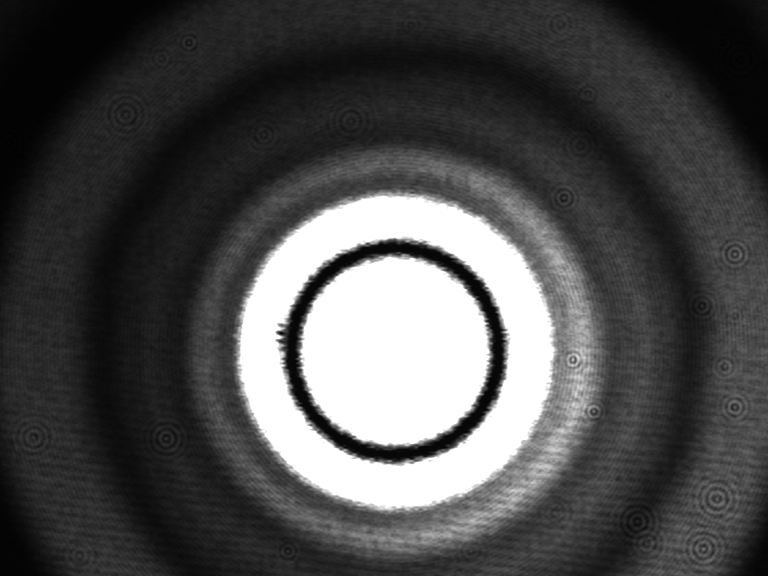
A Shadertoy shader for this background:

```glsl
const vec2 CENTRE = vec2(0.686, 0.390);
const vec2 BRIGHT_SIDE = vec2(0.95, -0.30);
const float SIDE_GAIN = 0.32;
const float GRAIN = 0.24;
const float RIPPLE = 0.07;
const float FRINGE = 0.10;
const int SPOTS = 38;
const float SPOT_GAIN = 0.38;
const vec2 BLEMISH = vec2(0.488, 0.418);

// Radial light profile: radius and level; levels above 1 are overexposed
const int STOPS = 18;
const vec2 PROFILE[STOPS] = vec2[STOPS](
    vec2(0.000, 2.00), vec2(0.146, 2.00), vec2(0.175, 0.03),
    vec2(0.184, 0.03), vec2(0.213, 2.00), vec2(0.245, 2.00),
    vec2(0.286, 0.27), vec2(0.296, 0.26), vec2(0.326, 0.41),
    vec2(0.377, 0.13), vec2(0.425, 0.17), vec2(0.460, 0.13),
    vec2(0.512, 0.07), vec2(0.590, 0.23), vec2(0.650, 0.23),
    vec2(0.738, 0.02), vec2(0.810, 0.02), vec2(0.920, 0.09));

float hash(vec2 p) {
    return fract(sin(dot(p, vec2(127.1, 311.7))) * 43758.5453);
}

float noise(vec2 p) {
    vec2 cell = floor(p), f = fract(p);
    f = f * f * (3.0 - 2.0 * f);
    float low = mix(hash(cell), hash(cell + vec2(1.0, 0.0)), f.x);
    float high = mix(hash(cell + vec2(0.0, 1.0)), hash(cell + vec2(1.0, 1.0)), f.x);
    return mix(low, high, f.y);
}

float bell(float x, float width) {
    return exp(-x * x / (width * width));
}

float profile(float r) {
    float level = PROFILE[0].y;
    for (int i = 1; i < STOPS; i++) {
        level = mix(level, PROFILE[i].y, smoothstep(PROFILE[i - 1].x, PROFILE[i].x, r));
    }
    return level;
}

// Small diffraction targets scattered over the field
float dustRings(vec2 p, float aspect) {
    float sum = 0.0;
    for (int i = 0; i < SPOTS; i++) {
        float id = float(i) + 1.0;
        vec2 spot = vec2(hash(vec2(id, 1.3)) * aspect, hash(vec2(id, 7.9)));
        float size = mix(0.014, 0.042, hash(vec2(id, 4.1)));
        float strength = mix(0.25, 1.0, hash(vec2(id, 9.7)));
        float d = length(p - spot);
        float spacing = mix(0.008, 0.012, size / 0.042);
        sum += strength * cos(6.2832 * d / spacing) * bell(d, size);
    }
    return sum;
}

void mainImage(out vec4 fragColor, in vec2 fragCoord) {
    vec2 p = fragCoord / iResolution.y;
    float aspect = iResolution.x / iResolution.y;
    vec2 q = p - CENTRE;
    float r = length(q);
    float side = dot(q / max(r, 0.001), BRIGHT_SIDE);

    // Rough ring edges and slow drift of the outer bands
    float drift = (noise(p * 9.0) - 0.5) * 0.016 * smoothstep(0.25, 0.45, r);
    float jitter = (noise(p * vec2(130.0, 260.0)) - 0.5) * 0.006;
    float level = profile(r + drift + jitter);

    // Uneven illumination outside the bright ring
    float outside = smoothstep(0.25, 0.32, r);
    level *= 1.0 + SIDE_GAIN * side * outside;
    level += 0.20 * max(side, 0.0) * bell(r - 0.295, 0.045);
    level += 0.06 * max(side, 0.0) * bell(r - 0.41, 0.08);
    level *= 1.0 - 0.25 * max(q.y / max(r, 0.001), 0.0) * smoothstep(0.45, 0.60, r);

    // Fine interference ripples, tilted fringes and speckle
    float ripple = sin(r * 900.0) * noise(p * 14.0 + 5.0);
    float slant = sin((p.y + 0.12 * p.x) * 390.0 + 3.0 * noise(p * 6.0));
    float fringe = slant * (0.35 + 0.65 * smoothstep(0.5, 0.1, p.y));
    float speckle = noise(p * vec2(210.0, 290.0)) + noise(p * 95.0) - 1.0;
    float texture_ = RIPPLE * ripple + FRINGE * fringe * outside + GRAIN * speckle;
    level *= 1.0 + texture_ + SPOT_GAIN * dustRings(p, aspect) * outside;

    // Streaked notch at the left of the dark ring
    vec2 b = p - BLEMISH;
    float notch = bell(b.x, 0.013) * bell(b.y, 0.030);
    level *= 1.0 - notch * (0.65 + 0.35 * sin(b.y * 430.0 + b.x * 90.0));

    fragColor = vec4(vec3(clamp(level, 0.0, 1.0)), 1.0);
}
```
